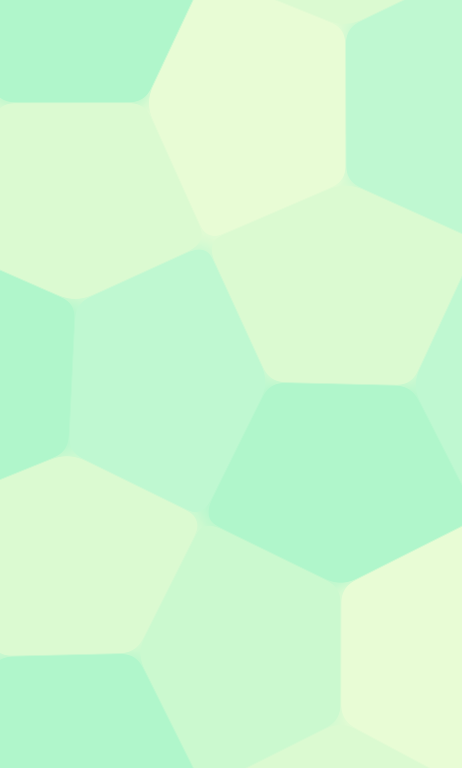
Write a Shadertoy shader that draws this background.

```glsl
// Pastel green pentagon tiling with slightly irregular cells and rounded corners.

// Two sites per lattice point form the pentagons; side is -1 or +1.
bool isStacked(vec2 cell) {
    return mod(cell.x + cell.y, 2.0) < 0.5;
}

vec2 hash(vec3 p) {
    p = fract(p * vec3(0.1031, 0.1030, 0.0973));
    p += dot(p, p.yzx + 33.33);
    return fract((p.xx + p.yz) * p.zy);
}

vec2 sitePosition(vec2 cell, float side) {
    vec2 axis = isStacked(cell) ? vec2(0.0, 1.0) : vec2(1.0, 0.0);
    vec2 jitter = hash(vec3(cell, side) + 17.0) - 0.5;
    return cell + 0.32 * side * axis + 0.05 * jitter;
}

vec3 siteColor(vec2 cell, float side) {
    vec3 palette[5] = vec3[5](
        vec3(0.690, 0.965, 0.796),  // teal
        vec3(0.749, 0.973, 0.820),  // mint
        vec3(0.796, 0.976, 0.812),  // pale mint
        vec3(0.859, 0.980, 0.820),  // light green
        vec3(0.910, 0.988, 0.835)); // cream
    if (isStacked(cell)) {
        bool isTeal = (side < 0.0) == (cell.x + cell.y < 0.5);
        return palette[isTeal ? 0 : 3];
    }
    float right = 0.5 + 0.5 * side;
    float tone = 1.0 + 3.0 * cell.x + 4.0 * cell.y + right * (1.0 + cell.x);
    return palette[int(mod(tone + 0.5, 5.0))];
}

float smoothMin(float a, float b, float radius) {
    float h = max(radius - abs(a - b), 0.0) / radius;
    return min(a, b) - 0.25 * h * h * radius;
}

void mainImage(out vec4 fragColor, in vec2 fragCoord) {
    // Lattice coordinates, with y pointing down from the top edge.
    float scale = 2.81 / iResolution.y;
    vec2 p = vec2(fragCoord.x, iResolution.y - fragCoord.y) * scale - vec2(0.256, 0.388);
    vec2 center = floor(p + 0.5);

    // Nearest site
    float nearestDistance = 1e3;
    vec2 nearest = vec2(0.0);
    vec3 cellColor = vec3(0.0);
    for (int i = 0; i < 18; i++) {
        vec2 cell = center + vec2(i % 3, (i / 3) % 3) - 1.0;
        float side = i < 9 ? -1.0 : 1.0;
        vec2 site = sitePosition(cell, side);
        float d = distance(p, site);
        if (d < nearestDistance) {
            nearestDistance = d;
            nearest = site;
            cellColor = siteColor(cell, side);
        }
    }

    // Rounded distance to the cell border, and a local blend to fill the gaps
    float border = 1.0;
    vec4 blend = vec4(cellColor, 1.0);
    for (int i = 0; i < 18; i++) {
        vec2 cell = center + vec2(i % 3, (i / 3) % 3) - 1.0;
        float side = i < 9 ? -1.0 : 1.0;
        vec2 site = sitePosition(cell, side);
        vec2 between = site - nearest;
        if (dot(between, between) < 1e-4) continue;
        float edge = dot(0.5 * (site + nearest) - p, normalize(between));
        border = smoothMin(border, edge, 0.05);
        blend += vec4(siteColor(cell, side), 1.0) * exp(-60.0 * edge);
    }

    float coverage = smoothstep(0.0, scale, border);
    fragColor = vec4(mix(blend.rgb / blend.a, cellColor, coverage), 1.0);
}
```
